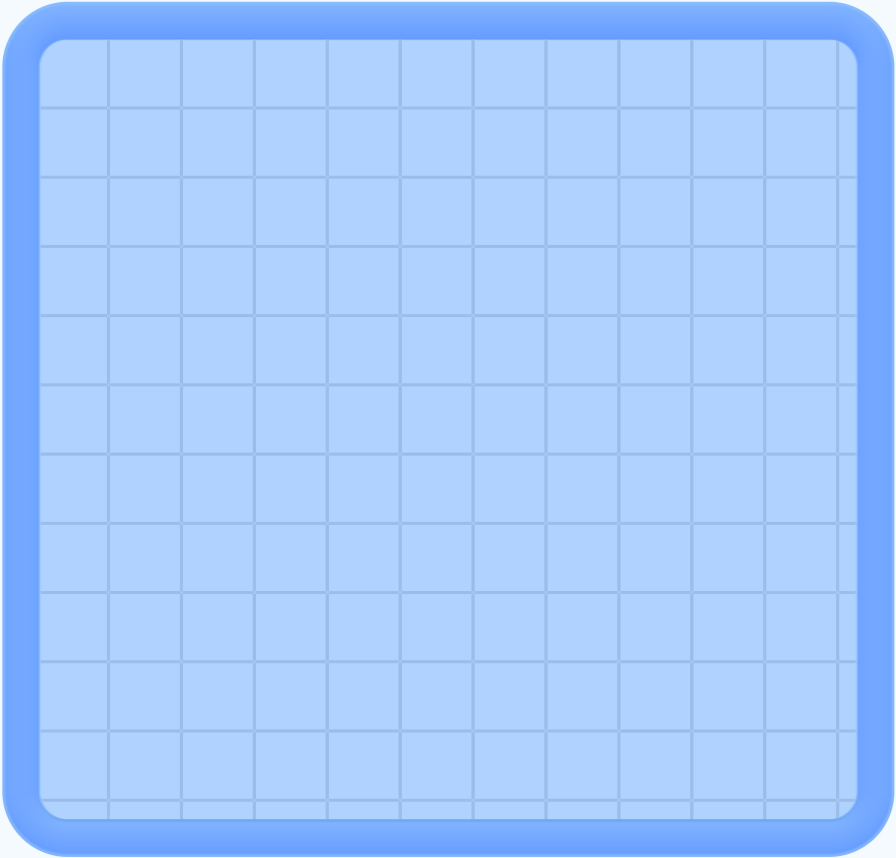
A Shadertoy shader for this pattern:

```glsl
// A pale blue squared sheet inside a glossy, rounded blue frame.
// One rounded-box distance shapes the frame and its shading; wrapped
// coordinates rule the grid, with slight hashed fading per segment.

float hash(vec2 p) {
    vec3 q = fract(vec3(p.xyx) * 0.1031);
    q += dot(q, q.yzx + 33.33);
    return fract((q.x + q.y) * q.z);
}

// Signed distance to a rounded box; also returns its outward normal.
float roundedBox(vec2 p, vec2 halfSize, float radius, out vec2 normal) {
    vec2 q = abs(p) - halfSize + radius;
    vec2 corner = max(q, 0.0);
    normal = sign(p) * corner / max(length(corner), 0.001);
    return length(corner) + min(max(q.x, q.y), 0.0) - radius;
}

// Coverage of a centred stroke, softened by about one pixel.
float stroke(float dist, float halfWidth, float pixel) {
    return 1.0 - smoothstep(halfWidth - 0.6 * pixel, halfWidth + 0.6 * pixel, abs(dist));
}

vec3 sheet(vec2 p, float pixel) {
    // Cells are a little wider than tall; lines sit on whole numbers.
    vec2 pitch = vec2(62.5, 59.3);
    vec2 cell = (p - vec2(93.0, 92.5)) / pitch;
    vec2 nearest = floor(cell + 0.5);
    vec2 dist = (cell - nearest) * pitch;
    float vertical = stroke(dist.x, 1.4, pixel);
    float horizontal = stroke(dist.y, 1.3, pixel);

    // Uneven ink, and paler spots where the lines cross.
    vertical *= 0.88 + 0.12 * hash(vec2(nearest.x, floor(cell.y)) + 20.0);
    horizontal *= 0.88 + 0.12 * hash(vec2(floor(cell.x), nearest.y) + 70.0);
    float ink = max(vertical, horizontal) - 0.45 * vertical * horizontal;
    return mix(vec3(0.686, 0.824, 1.0), vec3(0.605, 0.735, 0.91), ink);
}

vec3 frame(float depth, vec2 normal) {
    // Lit from above: each bar fades from its upper to its lower edge.
    float across = clamp(depth / 32.5, 0.0, 1.0);
    float light = 0.5 + 0.5 * normal.y * (1.0 - 2.0 * across);
    float edge = pow(abs(2.0 * across - 1.0), 3.0);
    light -= 0.35 * edge * abs(normal.x);
    vec3 color = mix(vec3(0.395, 0.61, 1.0), vec3(0.515, 0.71, 1.0), clamp(light, 0.0, 1.0));

    // Bright outer rim and a thin shaded lip along the lower inside edge.
    color = mix(color, vec3(0.55, 0.75, 1.0), 0.7 * (1.0 - smoothstep(1.0, 4.0, depth)));
    float lip = smoothstep(28.5, 31.5, depth) * max(-normal.y, 0.0);
    return mix(color, vec3(0.41, 0.64, 0.94), 0.8 * lip);
}

void mainImage(out vec4 fragColor, in vec2 fragCoord) {
    // Design space: 768 by 735, y running down from the top.
    vec2 uv = fragCoord / iResolution.xy;
    vec2 p = vec2(uv.x, 1.0 - uv.y) * vec2(768.0, 735.0);
    float pixel = 768.0 / iResolution.x;

    vec2 normal;
    vec2 centred = vec2(p.x - 384.3, 367.8 - p.y);
    float dist = roundedBox(centred, vec2(382.3, 366.3), 56.0, normal);
    float inner = dist + 32.3;

    vec3 color = mix(sheet(p, pixel), frame(-dist, normal),
                     smoothstep(-0.7 * pixel, 0.7 * pixel, inner));
    // Pale glint on the sheet side of the upright bars.
    color = mix(color, vec3(0.62, 0.80, 1.0), 0.5 * stroke(inner, 1.2, pixel) * abs(normal.x));
    color = mix(color, vec3(0.96, 0.98, 1.0), smoothstep(-0.7 * pixel, 0.7 * pixel, dist));
    fragColor = vec4(color, 1.0);
}
```
